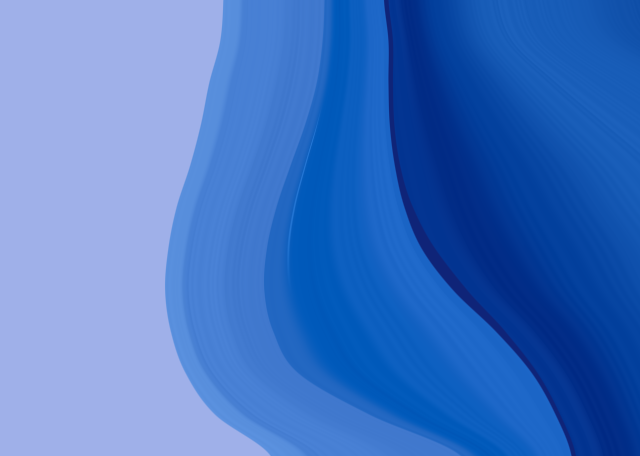
This background is drawn by a Shadertoy shader. Its source:

```glsl
// Flowing layers of blue paint with fine streaks beside a flat lavender field.

const vec3 LAVENDER   = vec3(0.625, 0.690, 0.912);
const vec3 SKY_RIM    = vec3(0.340, 0.555, 0.860);
const vec3 SKY        = vec3(0.280, 0.500, 0.830);
const vec3 SKY_DEEP   = vec3(0.250, 0.470, 0.805);
const vec3 COBALT_RIM = vec3(0.130, 0.400, 0.755);
const vec3 COBALT     = vec3(0.000, 0.350, 0.730);
const vec3 COBALT_MID = vec3(0.045, 0.370, 0.750);
const vec3 COBALT_LIT = vec3(0.110, 0.400, 0.780);
const vec3 INDIGO     = vec3(0.060, 0.140, 0.470);
const vec3 NAVY_RIM   = vec3(0.010, 0.205, 0.570);
const vec3 NAVY       = vec3(0.005, 0.170, 0.525);
const vec3 ROYAL      = vec3(0.010, 0.250, 0.615);
const vec3 AZURE      = vec3(0.095, 0.365, 0.722);
const vec3 AZURE_DEEP = vec3(0.060, 0.310, 0.660);

const float STREAK_TONE = 0.022;
const float FINE_TONE   = 0.006;

// Edge positions across the width, evenly spaced from top to bottom.
const int KNOTS = 12;
const float SKY_EDGE[KNOTS] = float[KNOTS](
    0.349, 0.344, 0.327, 0.314, 0.297, 0.276, 0.263, 0.258, 0.267, 0.290, 0.336, 0.423);
const float COBALT_EDGE[KNOTS] = float[KNOTS](
    0.507, 0.504, 0.495, 0.477, 0.454, 0.432, 0.417, 0.413, 0.427, 0.466, 0.577, 0.720);
const float NAVY_EDGE[KNOTS] = float[KNOTS](
    0.600, 0.607, 0.607, 0.609, 0.617, 0.632, 0.659, 0.708, 0.775, 0.831, 0.868, 0.893);
const float AZURE_EDGE[KNOTS] = float[KNOTS](
    0.755, 0.775, 0.833, 0.898, 0.964, 1.016, 1.068, 1.100, 1.133, 1.146, 1.159, 1.172);

// Smooth cubic curve through the knots.
float curve(float knots[KNOTS], float depth) {
    float s = clamp(depth, 0.0, 1.0) * float(KNOTS - 1);
    int i = min(int(s), KNOTS - 2);
    float f = s - float(i);
    float a = knots[max(i - 1, 0)], b = knots[i];
    float c = knots[i + 1], d = knots[min(i + 2, KNOTS - 1)];
    return b + 0.5 * f * (c - a + f * (2.0 * a - 5.0 * b + 4.0 * c - d
                        + f * (3.0 * (b - c) + d - a)));
}

float hash(float n) { return fract(sin(n * 127.1) * 4375.85); }

// Coverage to the right of an edge, smoothed over about one pixel.
float cover(float dist) {
    float w = max(fwidth(dist), 0.00001);
    return smoothstep(-0.7 * w, 0.7 * w, dist);
}

// Cells of random tone with a crisp left side and uneven widths.
float cells(float t, float count, float seed) {
    float x = t * count + 0.35 * sin(t * count * 1.7 + seed);
    float id = floor(x);
    float blend = smoothstep(0.0, max(0.12, fwidth(x)), x - id);
    return mix(hash(id - 1.0 + seed), hash(id + seed), blend) - 0.5;
}

// Broad and fine streaks that run along a layer.
float streaks(float t, float depth, float count, float seed) {
    float drift = t + 0.012 * sin(depth * 7.0 + seed);
    float fine = sin(drift * count * 9.0 + 2.0 * sin(drift * count * 2.3));
    float fade = 0.65 + 0.35 * sin(depth * 5.0 + t * 4.0 + seed);
    return fade * (STREAK_TONE * cells(drift, count, seed) + FINE_TONE * fine);
}

vec3 skyLayer(float t) {
    vec3 col = mix(SKY_RIM, SKY, smoothstep(0.14, 0.22, t));
    return mix(col, SKY_DEEP, smoothstep(0.45, 0.85, t));
}

vec3 cobaltLayer(float t) {
    vec3 col = mix(COBALT_RIM, COBALT, smoothstep(0.08, 0.18, t));
    col = mix(col, COBALT_MID, smoothstep(0.38, 0.46, t));
    return mix(col, COBALT_LIT, smoothstep(0.60, 0.74, t));
}

vec3 navyLayer(float t) {
    vec3 col = mix(NAVY_RIM, NAVY, smoothstep(0.10, 0.22, t));
    col = mix(col, ROYAL, smoothstep(0.25, 0.52, t));
    col = mix(col, AZURE, smoothstep(0.48, 1.05, t));
    return mix(col, AZURE_DEEP, smoothstep(1.7, 2.6, t));
}

void mainImage(out vec4 fragColor, in vec2 fragCoord) {
    vec2 uv = fragCoord / iResolution.xy;
    float depth = 1.0 - uv.y;
    float sky = curve(SKY_EDGE, depth);
    float cobalt = curve(COBALT_EDGE, depth);
    float navy = curve(NAVY_EDGE, depth);
    float azure = curve(AZURE_EDGE, depth);

    // Position across each layer: 0 at its left edge, 1 at the next edge.
    float skyT = (uv.x - sky) / (cobalt - sky);
    float cobaltT = (uv.x - cobalt) / (navy - cobalt);
    float navyT = (uv.x - navy) / (azure - navy);

    vec3 skyCol = skyLayer(skyT) + streaks(skyT, depth, 11.0, 3.0);
    vec3 cobaltCol = cobaltLayer(cobaltT) + streaks(cobaltT, depth, 10.0, 8.0);
    vec3 navyCol = navyLayer(navyT) + streaks(navyT, depth, 12.0, 15.0);

    // Pale hairline in the cobalt layer.
    float hairSpan = smoothstep(0.22, 0.32, depth) * smoothstep(0.66, 0.50, depth);
    cobaltCol += 0.09 * hairSpan * smoothstep(0.012, 0.0, abs(cobaltT - 0.14));

    // Indigo rim, widest where the navy edge bends.
    float rimWidth = 0.007 + 0.016 * exp(-pow((depth - 0.60) / 0.15, 2.0));
    navyCol = mix(INDIGO, navyCol, cover(uv.x - navy - rimWidth));

    vec3 col = mix(LAVENDER, skyCol, cover(uv.x - sky));
    col = mix(col, cobaltCol, cover(uv.x - cobalt));
    col = mix(col, navyCol, cover(uv.x - navy));
    fragColor = vec4(clamp(col, 0.0, 1.0), 1.0);
}
```
